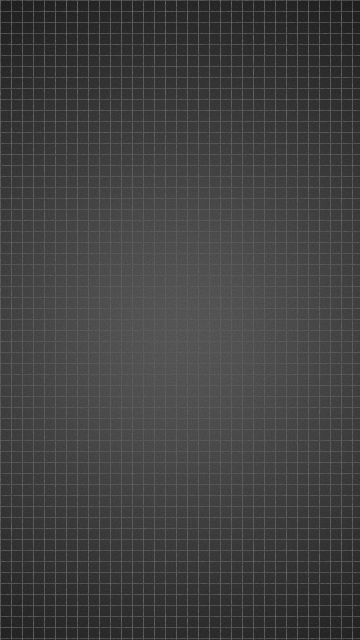
Give the GLSL for this pattern, as a Shadertoy shader.

```glsl
// Fine square grid of faint lines over grainy charcoal with a soft central glow.

// Lengths are fractions of the canvas width.
const float CELL = 33.0 / 1080.0;
const float LINE_WIDTH = 2.0 / 1080.0;
const vec2 LINE_OFFSET = vec2(1.0 / 1080.0);   // from the top left corner
const vec2 LINE_STRENGTH = vec2(1.0, 0.8);     // vertical, horizontal lines
const float LINE_GRAY_CENTER = 0.375;
const float LINE_GRAY_EDGE = 0.44;
const float LINE_WEAR = 0.5;
const float WEAR_SCALE = 110.0;
const vec2 GLOW_CENTER = vec2(0.5, 0.52);      // fraction of canvas, from the top
const float GLOW_GRAY = 0.387;
const float GLOW_FALLOFF = 0.25;
const float GLOW_ROUNDING = 0.22;
const float GRAIN_SCALE = 215.0;
const float GRAIN_AMOUNT = 0.032;

vec2 hashGradient(vec2 cell) {
    vec3 p = fract(cell.xyx * vec3(0.1031, 0.1030, 0.0973));
    p += dot(p, p.yzx + 33.33);
    float angle = 6.28318 * fract((p.x + p.y) * p.z);
    return vec2(cos(angle), sin(angle));
}

float gradientNoise(vec2 p) {
    vec2 i = floor(p), f = p - i;
    vec2 u = f * f * f * (f * (f * 6.0 - 15.0) + 10.0);
    float a = dot(hashGradient(i), f);
    float b = dot(hashGradient(i + vec2(1, 0)), f - vec2(1, 0));
    float c = dot(hashGradient(i + vec2(0, 1)), f - vec2(0, 1));
    float d = dot(hashGradient(i + vec2(1, 1)), f - vec2(1, 1));
    return mix(mix(a, b, u.x), mix(c, d, u.x), u.y);
}

// Share of a pixel covered by the nearest vertical and horizontal line.
vec2 lineCoverage(vec2 p, float pixel) {
    vec2 q = p - LINE_OFFSET;
    vec2 dist = abs(q - CELL * round(q / CELL));
    vec2 overlap = 0.5 * (LINE_WIDTH + pixel) - dist;
    return clamp(overlap / pixel, 0.0, min(1.0, LINE_WIDTH / pixel));
}

void mainImage(out vec4 fragColor, in vec2 fragCoord) {
    float pixel = 1.0 / iResolution.x;
    vec2 p = vec2(fragCoord.x, iResolution.y - fragCoord.y) * pixel;
    vec2 center = GLOW_CENTER * iResolution.xy * pixel;
    float radius = length(p - center);

    // Glow with a rounded peak
    float gray = GLOW_GRAY - GLOW_FALLOFF * length(vec2(radius, GLOW_ROUNDING));

    // Grid lines, worn unevenly along their length
    vec2 coverage = lineCoverage(p, pixel) * LINE_STRENGTH;
    float grid = max(coverage.x, coverage.y);
    float wear = 1.0 + LINE_WEAR * gradientNoise(p * WEAR_SCALE);
    float lineGray = mix(LINE_GRAY_CENTER, LINE_GRAY_EDGE, smoothstep(0.1, 1.0, radius));
    gray = mix(gray, lineGray, clamp(grid * wear, 0.0, 1.0));

    // Surface grain over everything
    gray += GRAIN_AMOUNT * gradientNoise(p * GRAIN_SCALE + 17.3);
    fragColor = vec4(vec3(gray), 1.0);
}
```
